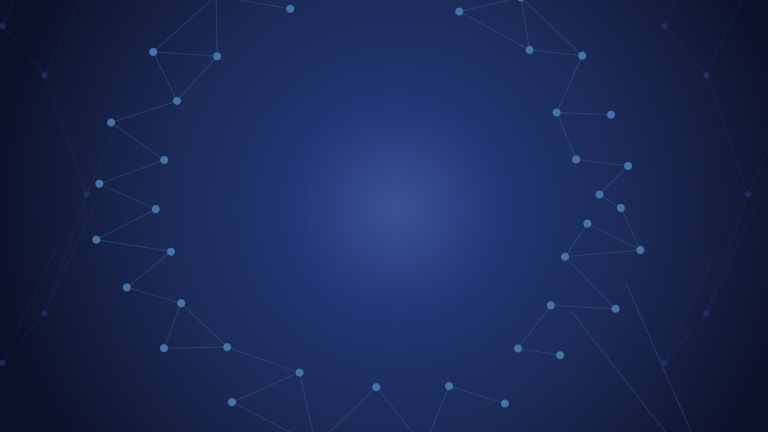
Write a Shadertoy shader that draws this background.

```glsl
float hash(float n) {
    return fract(sin(n * 12.9898 + 4.137) * 43758.5453);
}

float segmentDistance(vec2 p, vec2 a, vec2 b) {
    vec2 pa = p - a, ba = b - a;
    return length(pa - ba * clamp(dot(pa, ba) / dot(ba, ba), 0.0, 1.0));
}

// Antialiased coverage of a shape with the given half width
float coverage(float d, float halfWidth, float pixel) {
    return clamp((halfWidth - d) / pixel + 0.5, 0.0, 1.0);
}

// Thin lines keep their brightness when narrower than a pixel
float strand(vec2 p, vec2 a, vec2 b, float pixel) {
    float w = max(0.0012, 0.5 * pixel);
    return coverage(segmentDistance(p, a, b), w, pixel) * 0.0012 / w;
}

// Nodes zigzag around a lopsided ring that is open at the top
vec2 ringNode(float i) {
    float t = 1.93 + 0.15 * i;
    float angle = t - 0.2 * sin(2.0 * t) + 0.06 * (hash(i) - 0.5);
    float radius = 0.535 - 0.065 * cos(angle) + 0.035 * sin(angle) + 0.02 * cos(2.0 * angle);
    float side = mod(i, 2.0) * 2.0 - 1.0;
    radius += side * (0.02 + 0.07 * hash(i + 50.0));
    return vec2(0.919, 0.519) + radius * vec2(cos(angle), sin(angle));
}

// Faint nodes follow a shallow wedge at the side of the canvas
vec2 sideNode(float i) {
    return vec2(0.2 - 0.097 * abs(i - 2.0), 0.55 + 0.39 * cos(i * 0.785));
}

vec3 backdrop(float r) {
    vec3 c = mix(vec3(0.225, 0.315, 0.585), vec3(0.133, 0.218, 0.465), smoothstep(-0.04, 0.27, r));
    c = mix(c, vec3(0.113, 0.188, 0.4), clamp((r - 0.2) / 0.18, 0.0, 1.0));
    c = mix(c, vec3(0.104, 0.16, 0.335), clamp((r - 0.38) / 0.17, 0.0, 1.0));
    c = mix(c, vec3(0.073, 0.115, 0.24), clamp((r - 0.55) / 0.21, 0.0, 1.0));
    return mix(c, vec3(0.04, 0.066, 0.16), clamp((r - 0.76) / 0.18, 0.0, 1.0));
}

void mainImage(out vec4 fragColor, in vec2 fragCoord) {
    vec2 p = fragCoord / iResolution.y;
    float pixel = 1.0 / iResolution.y;
    vec3 color = backdrop(length(p - vec2(0.919, 0.519)));

    // Faint network, repeated on both sides
    vec2 q = vec2(mod(p.x + 0.1, 1.532) - 0.1, p.y);
    float faintDots = 0.0, faintLines = 0.0;
    for (float i = 0.0; i < 5.0; i++) {
        vec2 node = sideNode(i);
        faintDots = max(faintDots, coverage(length(q - node), 0.007, pixel));
        faintLines = max(faintLines, strand(q, node, sideNode(i + 1.0), pixel));
        faintLines = max(faintLines, strand(q, node, node + vec2(0.12, 0.26), pixel));
    }
    color = mix(color, vec3(0.16, 0.23, 0.48), 0.22 * faintLines);
    color = mix(color, vec3(0.15, 0.21, 0.47), 0.65 * faintDots);

    // Bright network around the glow
    float dots = 0.0, lines = 0.0;
    for (float i = 0.0; i < 39.0; i++) {
        vec2 node = ringNode(i);
        dots = max(dots, coverage(length(p - node), 0.0092, pixel));
        if (i < 38.0 && hash(i + 9.0) > 0.15)
            lines = max(lines, strand(p, node, ringNode(i + 1.0), pixel));
        if (i < 37.0 && hash(i + 90.0) > 0.5)
            lines = max(lines, strand(p, node, ringNode(i + 2.0), pixel));
    }

    // Long strands leaving through the lower right
    for (float i = 0.0; i < 2.0; i++) {
        vec2 start = vec2(1.322 + 0.127 * i, 0.28 + 0.065 * i);
        lines = max(lines, strand(p, start, vec2(1.54 + 0.06 * i, 0.0), pixel));
    }
    color = mix(color, vec3(0.3, 0.43, 0.66), 0.32 * lines);
    color = mix(color, vec3(0.28, 0.46, 0.67), 0.95 * dots);

    fragColor = vec4(color, 1.0);
}
```
